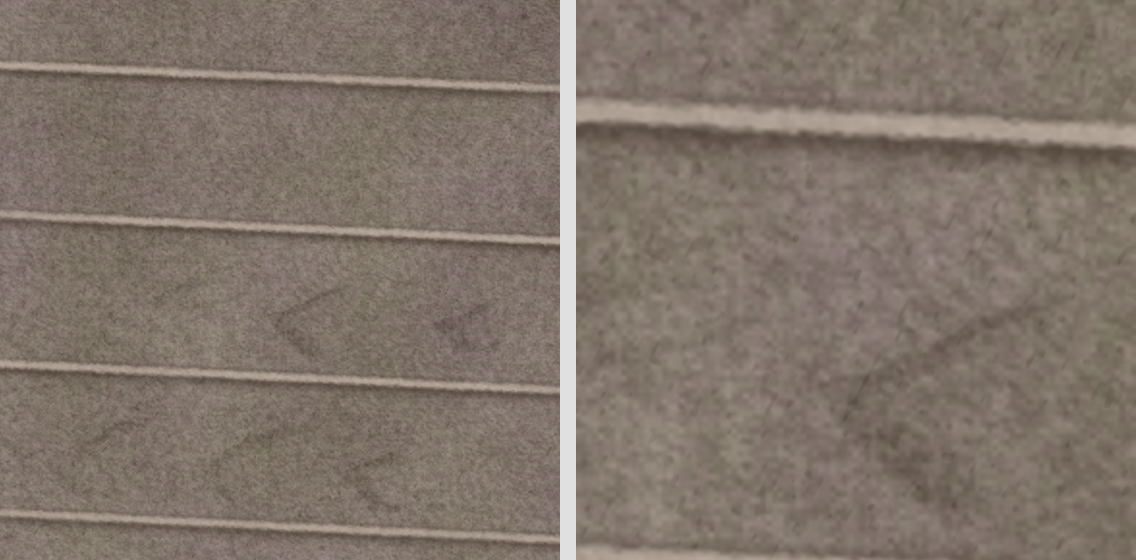
Left, the full canvas; right, a detail of the centre.
This texture is drawn by a WebGL 2 fragment shader. Its source:

```glsl
#version 300 es
precision highp float;
// Weathered taupe cladding: slightly tilted horizontal boards, each joint a
// pale soft lip over a dark shadow. Boards carry speckled grain, faint colour
// blotches and, on the lower ones, broken chevron wood figure.

#define PITCH 0.2665        // board height
#define FIRST_JOINT 0.084   // lowest joint at the left edge
#define TILT 0.048          // drop of a joint across the canvas
#define LIP_HALF 0.0062     // half width of the pale lip
#define SHADOW_DEPTH 0.013  // depth of the shadow under the lip
#define GRAIN 0.175         // speckle contrast
#define BLOTCH 0.105        // broad tonal variation
#define FIGURE 0.055        // chevron darkness

uniform vec2 u_resolution;
out vec4 fragColor;

const vec3 BOARD = vec3(0.506, 0.457, 0.420);
const vec3 LIP = vec3(0.690, 0.635, 0.585);
const vec3 SHADOW = vec3(0.315, 0.262, 0.222);
const vec3 VIOLET_TINT = vec3(0.012, -0.004, 0.028);

float hash(vec2 p) {
    return fract(sin(dot(p, vec2(127.1, 311.7))) * 43758.5453);
}

float noise(vec2 p) {
    vec2 cell = floor(p), f = fract(p);
    f = f * f * (3.0 - 2.0 * f);
    return mix(mix(hash(cell), hash(cell + vec2(1, 0)), f.x),
               mix(hash(cell + vec2(0, 1)), hash(cell + vec2(1, 1)), f.x), f.y);
}

float fbm(vec2 p) {
    float sum = 0.0, weight = 0.5;
    for (int i = 0; i < 4; i++) {
        sum += weight * noise(p);
        p = mat2(0.8, 0.6, -0.6, 0.8) * p * 2.03 + 17.3;
        weight *= 0.5;
    }
    return sum / 0.9375;
}

// Left-pointing chevrons with a long upper arm, broken up by noise
float chevrons(vec2 p, float board) {
    float rise = p.y - 0.085 - 0.03 * hash(vec2(board, 4.0));
    rise += 0.022 * (fbm(p * 22.0 + board * 9.0) - 0.5);
    float along = p.x - (rise > 0.0 ? 2.1 : -0.9) * rise;
    along += 0.05 * (noise(p * 9.0 + board * 5.0) - 0.5);
    float phase = fract(along / 0.27 + 0.74 + 0.45 * board);
    float edge = smoothstep(0.0, 0.05, phase) * (1.0 - smoothstep(0.05, 0.26, phase));
    float breaks = smoothstep(0.34, 0.62, noise(p * vec2(9.0, 14.0) + board * 3.7));
    float inside = smoothstep(0.02, 0.05, p.y) * (1.0 - smoothstep(0.15, 0.20, p.y));
    return edge * breaks * inside;
}

void main() {
    vec2 uv = gl_FragCoord.xy / u_resolution;
    float pixel = 1.0 / u_resolution.y;

    // Board coordinates: the top joint tilts a little less
    float tilt = TILT - 0.007 * smoothstep(0.65, 0.9, uv.y);
    float height = uv.y + tilt * uv.x - FIRST_JOINT;
    float board = floor(height / PITCH);
    float joint = floor(height / PITCH + 0.5);
    float fromJoint = height - joint * PITCH;

    // Broad light and colour variation
    vec3 color = BOARD;
    color += BLOTCH * (fbm(uv * 5.0 + 3.1) - 0.5);
    color += 0.036 * (0.45 - uv.y) - 0.026 * (uv.x - 0.5);
    color += VIOLET_TINT * 2.0 * (fbm(uv * 6.0 + 41.0) - 0.5);

    // Wood figure on the lower boards
    float figured = 1.0 - smoothstep(0.55, 0.68, uv.y);
    color -= FIGURE * figured * chevrons(vec2(uv.x, height - board * PITCH), board);

    // Fine speckle: several noise scales plus sparse slanted dark flecks
    vec2 slanted = mat2(0.88, 0.47, -0.47, 0.88) * uv;
    float speckle = 0.44 * (noise(slanted * vec2(130.0, 190.0)) - 0.5)
                  + 0.42 * (noise(uv * 290.0 + 7.0) - 0.5)
                  + 0.26 * (noise(uv * 75.0 + 23.0) - 0.5);
    float fleck = smoothstep(0.74, 0.92, noise(slanted * vec2(210.0, 125.0) + 61.0));
    color += GRAIN * speckle - 0.045 * fleck;
    color += 0.018 * (noise(uv * 110.0 + 90.0) - 0.5) * vec3(1.0, -0.5, 1.0);

    // Joint: soft lip, thin dark fringe above, deep fading shadow below
    float fray = 0.0026 * (noise(uv * vec2(190.0, 240.0)) - 0.5)
               + 0.0018 * (noise(uv * vec2(45.0, 60.0) + 5.0) - 0.5);
    float d = fromJoint + fray;
    float wear = 0.9 + 0.3 * (noise(vec2(uv.x * 7.0, joint * 13.0)) - 0.5);
    float below = max(-d - LIP_HALF, 0.0);
    float shade = (1.0 - smoothstep(-LIP_HALF, 0.0, d))
                * exp(-pow(below / SHADOW_DEPTH, 2.0));
    float fringe = exp(-pow((d - LIP_HALF - 0.004) / 0.004, 2.0));
    float soft = 0.0036 + pixel;
    float lip = 1.0 - smoothstep(LIP_HALF - soft, LIP_HALF + soft, abs(d));
    color = mix(color, SHADOW + GRAIN * 0.5 * speckle, 0.85 * shade * wear);
    color = mix(color, SHADOW, 0.24 * fringe);
    color = mix(color, LIP + GRAIN * 0.5 * speckle, lip * min(wear + 0.05, 1.0));

    fragColor = vec4(clamp(color, 0.0, 1.0), 1.0);
}
```
